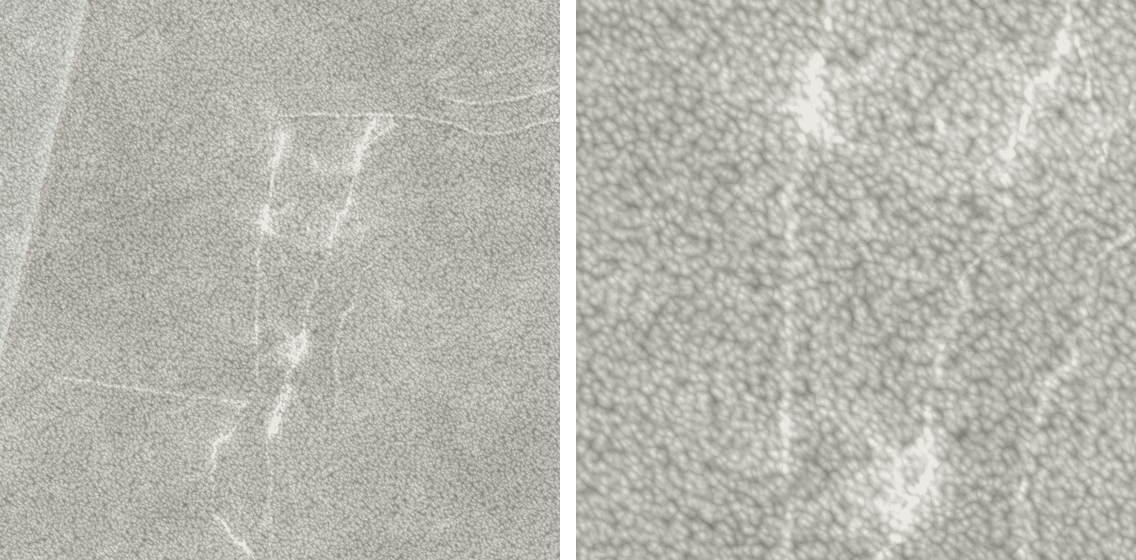
Left: the whole. Right: its middle third, enlarged.
This texture is drawn by a Shadertoy shader. Its source:

```glsl
vec2 hash2(vec2 p) {
    p = vec2(dot(p, vec2(127.1, 311.7)), dot(p, vec2(269.5, 183.3)));
    return fract(sin(p) * 43758.5);
}

// Cellular noise: nearest distance, second distance, random value of the cell
vec3 cells(vec2 p) {
    vec2 base = floor(p), local = fract(p);
    vec3 result = vec3(8.0, 8.0, 0.0);
    for (int y = -1; y <= 1; y++)
    for (int x = -1; x <= 1; x++) {
        vec2 offset = vec2(x, y);
        vec2 seed = hash2(base + offset);
        float d = length(offset + seed - local);
        if (d < result.x) result = vec3(d, result.x, fract(seed.x * 17.0 + seed.y * 5.0));
        else result.y = min(result.y, d);
    }
    return result;
}

// Layered, rotated sines that bend each other
float waves(vec2 p) {
    float sum = 0.0, amplitude = 0.5;
    for (int i = 0; i < 5; i++) {
        p = mat2(0.8, 0.6, -0.6, 0.8) * p * 1.7 + sin(p.yx * 1.3);
        sum += amplitude * sin(p.x + 1.3) * sin(p.y);
        amplitude *= 0.6;
    }
    return sum;
}

float line(float d, float width) {
    return exp(-d * d / (width * width));
}

float span(float x, float start, float end) {
    return smoothstep(start - 0.015, start + 0.015, x) * smoothstep(end + 0.015, end - 0.015, x);
}

// Thin core with a soft, chalky border
float vein(float d, float chalk) {
    return line(d, 0.0032) + 0.5 * chalk * line(d, 0.014);
}

void mainImage(out vec4 fragColor, in vec2 fragCoord) {
    vec2 p = fragCoord / iResolution.xy;
    vec2 wobble = 0.013 * vec2(waves(p * 22.0), waves(p * 22.0 + 40.0));
    vec2 q = p + wobble;
    vec2 calm = p + 0.3 * wobble;
    float patches = waves(p * 15.0 + 7.0);
    float chalk = smoothstep(-0.1, 0.5, patches);

    // Diagonal grain in two sizes
    vec2 diagonal = vec2(p.x - p.y, p.x + p.y);
    vec3 coarse = cells(diagonal * vec2(90.0, 140.0) + wobble * 60.0);
    vec3 fine = cells(diagonal.yx * vec2(175.0, 130.0) + 31.0);
    float grain = 0.25 * (0.46 - coarse.x) + 0.06 * (coarse.z - 0.5) + 0.13 * (0.46 - fine.x);

    // Cloudy mottling and pale flecks
    float tone = 0.697 + grain;
    tone += 0.05 * waves(p * 3.0 + 2.0) + 0.03 * patches;
    tone += 0.045 * smoothstep(0.25, 0.7, waves(p * vec2(32.0, 40.0) + 11.0));
    tone -= 0.03 * line(length((p - vec2(0.25, 0.58)) * vec2(1.0, 0.6)), 0.17);

    // Branching veins that run down the middle
    float veins = vein(q.x - 0.485 - 0.34 * max(q.y - 0.25, 0.0), chalk) * span(p.y, -0.1, 0.79);
    veins += vein(q.x - 0.605 - 2.6 * pow(max(q.y - 0.38, 0.0), 2.0), chalk) * span(p.y, 0.27, 0.57);
    veins += vein(calm.x - 0.46 - 0.22 * max(p.y - 0.55, 0.0), chalk) * span(p.y, 0.32, 0.76);
    veins += vein(q.x - 0.378 - 4.0 * pow(q.y - 0.14, 2.0), chalk) * span(p.y, -0.1, 0.25);
    float band = smoothstep(0.05, -0.03, abs(p.x - 0.43 - 0.22 * p.y) - 0.05 - 0.08 * p.y);
    band *= span(p.y, 0.22, 0.8);
    vec3 net = cells(q * vec2(10.0, 7.0) + 3.0);
    veins += 0.75 * band * smoothstep(0.07, 0.0, net.y - net.x) * smoothstep(-0.35, 0.25, patches);
    tone += 0.12 * min(veins, 1.3) * (0.75 + 0.5 * chalk) + 0.035 * band * chalk - 0.015 * band;

    // Long hairline cracks, each with a faint shadow below
    float upper = calm.y - 0.795 + 0.035 * line(p.x - 0.88, 0.09);
    float curved = calm.y - 0.816 - 1.7 * pow(p.x - 0.86, 2.0);
    float lower = calm.y - 0.325 + 0.13 * (p.x - 0.1);
    float upperSpan = span(p.x, 0.51, 1.1), curvedSpan = span(p.x, 0.78, 1.1);
    tone += 0.1 * line(upper, 0.003) * upperSpan + 0.1 * line(curved, 0.003) * curvedSpan;
    tone -= 0.06 * line(upper + 0.006, 0.003) * upperSpan + 0.05 * line(curved + 0.006, 0.003) * curvedSpan;
    tone += 0.11 * line(lower, 0.003) * span(p.x, 0.1, 0.44);

    // Wispy swirls in the upper right
    float swirl = line(waves(p * vec2(5.0, 9.0) + 3.0), 0.05);
    tone += 0.07 * swirl * line(length((p - vec2(0.92, 0.9)) * vec2(0.8, 1.2)), 0.12);

    // Pale raised slab on the left, with streaks beside its edge
    float edge = p.x + 0.085 - 0.24 * p.y + 0.12 * wobble.x;
    float slab = smoothstep(0.0025, -0.0025, edge);
    float ridge = slab * exp(min(edge, 0.0) / 0.014);
    tone += 0.045 * slab + 0.09 * ridge;
    tone += 0.04 * (1.0 - slab) * exp(-max(edge, 0.0) / 0.05) * smoothstep(-0.2, 0.6, sin(edge * 230.0) + patches);
    tone = mix(tone, 0.84, 0.4 * ridge);

    // Warm grey, cooler where it is pale
    tone = clamp(tone, 0.5, 0.92);
    vec3 stone = vec3(tone, tone - 0.008, tone - mix(0.042, 0.028, smoothstep(0.65, 0.88, tone)));
    stone += slab * vec3(-0.008, 0.002, 0.006);
    fragColor = vec4(stone, 1.0);
}
```
